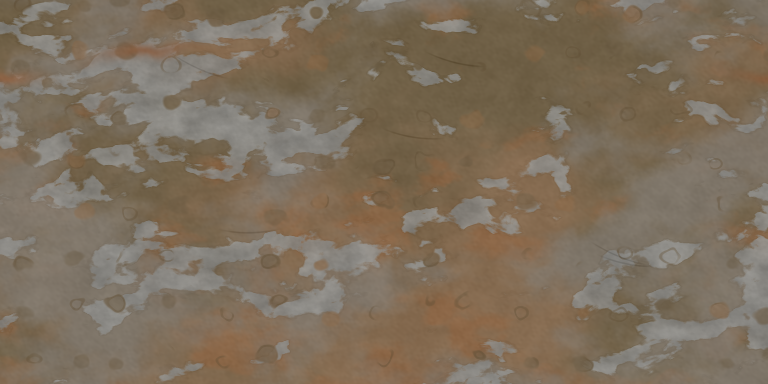
A Shadertoy shader for this texture:

```glsl
// Weathered metal: olive and rust-brown patina under a thin grey haze,
// with flaking blue-grey patches, round stains, faint rings and scratches.
// Layers of warped value noise are steered by broad soft regions.

float hash(vec2 p) {
    return fract(sin(dot(p, vec2(127.1, 311.7))) * 43758.5453);
}

float noise(vec2 p) {
    vec2 i = floor(p), f = fract(p);
    f = f * f * (3.0 - 2.0 * f);
    return mix(mix(hash(i), hash(i + vec2(1, 0)), f.x),
               mix(hash(i + vec2(0, 1)), hash(i + vec2(1, 1)), f.x), f.y);
}

float fbm(vec2 p) {
    float sum = 0.0, amp = 0.5;
    for (int i = 0; i < 5; i++) {
        sum += amp * noise(p);
        p = mat2(1.96, 0.4, -0.4, 1.96) * p + 17.3;
        amp *= 0.5;
    }
    return sum;
}

// Soft elliptical region that wraps around the left and right borders
float region(vec2 p, vec2 center, vec2 radius) {
    vec2 d = p - center;
    d.x = mod(d.x + 1.0, 2.0) - 1.0;
    d /= radius;
    return exp(-dot(d, d));
}

// x: filled round stains, y: thin rings, one candidate per jittered cell
vec2 stains(vec2 p, float cell) {
    vec2 id = floor(p / cell);
    vec2 jitter = vec2(hash(id + 3.1), hash(id + 8.7)) - 0.5;
    vec2 d = p - (id + 0.5 + 0.4 * jitter) * cell;
    float kind = hash(id + 21.4);
    float radius = cell * mix(0.1, 0.2, hash(id + 5.9));
    float dist = length(d * vec2(0.9, 1.1)) + 0.016 * (noise(p * 45.0) - 0.5);
    float disc = smoothstep(0.005, -0.005, dist - radius) * step(kind, 0.5);
    float ring = smoothstep(0.005, 0.001, abs(dist - radius * 0.9)) * step(0.3, kind) * step(kind, 0.75);
    return vec2(disc, ring);
}

void mainImage(out vec4 fragColor, in vec2 fragCoord) {
    vec2 p = fragCoord / iResolution.xy * vec2(2.0, 1.0);
    vec2 warp = vec2(fbm(p * 5.0), fbm(p * 5.0 + 40.0)) - 0.5;
    vec2 q = p + 0.09 * warp;
    vec2 slanted = q - vec2(0.0, 0.12 * q.x);

    // Broad areas of the surface
    float flakeBand = region(p, vec2(0.68, 0.7), vec2(0.45, 0.15));
    float lowerLeft = region(p, vec2(0.42, 0.2), vec2(0.42, 0.2));
    float upperLeft = region(p, vec2(0.25, 0.92), vec2(0.28, 0.13));
    float rightSide = region(p, vec2(1.9, 0.3), vec2(0.42, 0.36));
    float darkArea = region(p, vec2(1.65, 0.8), vec2(0.4, 0.18))
                   + region(p, vec2(1.15, 0.68), vec2(0.3, 0.28));
    float warmArea = region(p, vec2(0.95, 0.22), vec2(0.5, 0.34));

    // Olive and rust-brown ground
    float cloud = fbm(slanted * vec2(3.0, 5.0) + 9.0);
    float warm = smoothstep(0.35, 0.8, cloud + 0.32 * warmArea - 0.14 * darkArea);
    vec3 col = mix(vec3(0.435, 0.375, 0.275), vec3(0.525, 0.42, 0.315), warm);
    float rust = smoothstep(0.56, 0.76, fbm(q * vec2(7.0, 11.0) + 60.0) + 0.12 * warmArea - 0.08 * darkArea);
    col = mix(col, vec3(0.57, 0.39, 0.25), 0.55 * rust);

    // Thin mineral haze
    float veil = fbm(slanted * vec2(4.0, 6.5) + 25.0) + 0.25 * (fbm(q * 18.0) - 0.5);
    float haze = smoothstep(0.3, 0.72, veil + 0.14 * (lowerLeft + upperLeft) + 0.2 * rightSide
                                      + 0.06 * flakeBand - 0.2 * darkArea - 0.05 * warmArea);
    col = mix(col, vec3(0.505, 0.475, 0.435), 0.85 * haze);

    // Flaking patches, eaten away by round stains
    vec2 spots = stains(p, 0.13);
    float flakeNoise = fbm(slanted * vec2(7.0, 15.0) + 3.0) + 0.3 * (fbm(q * vec2(24.0, 34.0)) - 0.5);
    float level = flakeNoise + 0.17 * flakeBand + 0.09 * lowerLeft + 0.08 * upperLeft
                + 0.07 * rightSide - 0.07 * darkArea - 0.04 * warmArea;
    float flake = smoothstep(0.61, 0.67, level) * (1.0 - 0.85 * spots.x);
    float mottle = fbm(p * vec2(22.0, 30.0) + 70.0) - 0.48;
    col = mix(col, vec3(0.55, 0.55, 0.54) + 0.14 * mottle, 0.82 * flake);
    float rim = smoothstep(0.57, 0.61, level) * smoothstep(0.65, 0.61, level);
    col -= 0.018 * rim;

    // Stains, rings and horizontal rust streaks
    vec3 stainColor = mix(vec3(0.41, 0.35, 0.26), vec3(0.55, 0.4, 0.26), step(0.65, hash(floor(p / 0.13))));
    col = mix(col, stainColor, 0.4 * spots.x);
    float ringFade = smoothstep(0.3, 0.65, noise(p * 30.0));
    col = mix(col, vec3(0.39, 0.32, 0.22), 0.4 * spots.y * ringFade);
    float streak = region(q, vec2(0.38, 0.86), vec2(0.12, 0.018))
                 + region(q, vec2(0.0, 0.8), vec2(0.1, 0.018));
    col = mix(col, vec3(0.56, 0.36, 0.23), 0.7 * min(streak, 1.0));

    // A few short curved scratches
    for (float i = 0.0; i < 6.0; i++) {
        vec2 s = p - vec2(0.3 + 1.4 * hash(vec2(i, 2.0)), 0.3 + 0.6 * hash(vec2(i, 5.0)));
        float bend = s.y - (hash(vec2(i, 9.0)) - 0.5) * s.x - 1.5 * s.x * s.x;
        float scratch = smoothstep(0.004, 0.0, abs(bend)) * smoothstep(0.09, 0.03, abs(s.x));
        col -= 0.06 * scratch;
    }

    // Fine slanted grain and broad tonal drift
    float grain = noise(mat2(0.8, 0.6, -0.6, 0.8) * p * vec2(110.0, 150.0)) - 0.5;
    col += 0.022 * grain + 0.05 * mottle + 0.04 * (fbm(p * 9.0 + 90.0) - 0.48);
    fragColor = vec4(col, 1.0);
}
```
